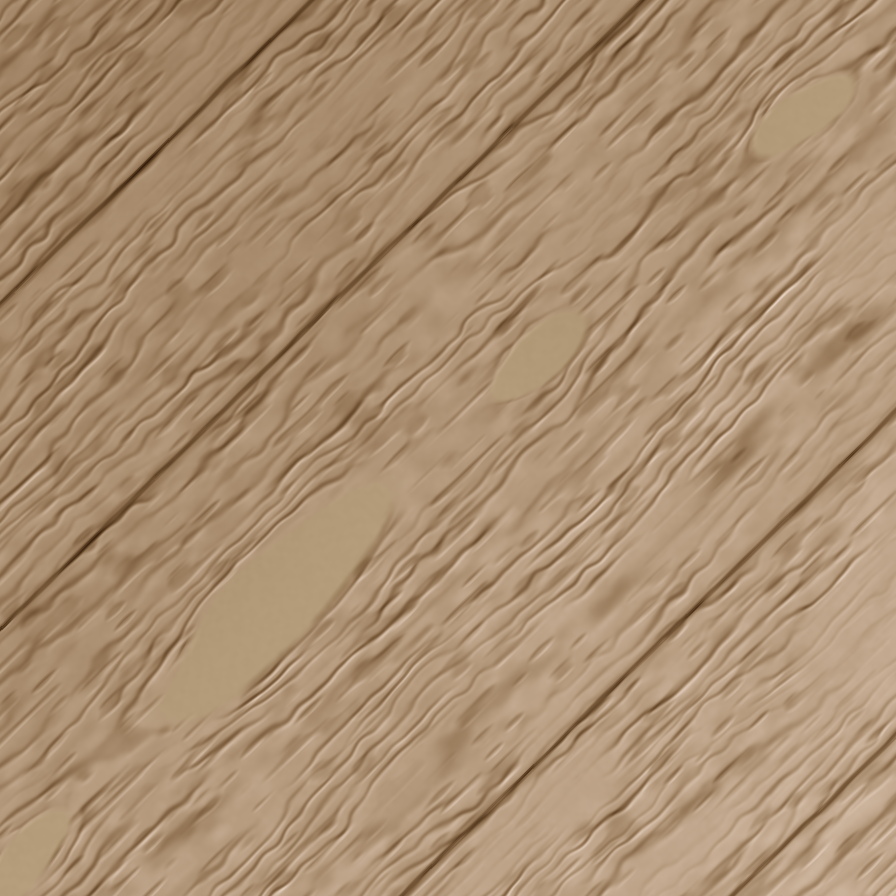
Reproduce this texture procedurally as a WebGL 1 fragment shader.

```glsl
precision highp float;
// Diagonal wooden planks with embossed grain, smooth heartwood islands and dark seams.
uniform vec2 u_resolution;

float hash(vec2 p) {
  vec3 q = fract(p.xyx * 0.1031);
  q += dot(q, q.yzx + 33.33);
  return fract((q.x + q.y) * q.z);
}

float noise(vec2 p) {
  vec2 i = floor(p), f = fract(p);
  f = f * f * (3.0 - 2.0 * f);
  return mix(mix(hash(i), hash(i + vec2(1.0, 0.0)), f.x),
             mix(hash(i + vec2(0.0, 1.0)), hash(i + 1.0), f.x), f.y);
}

// Distance to the nearest of a family of seams running along the planks.
float seamDistance(float across, float offset) {
  return abs(mod(across - offset + 0.392, 0.784) - 0.392);
}

// q = (along, across). Returns groove depth and smoothness of the surface.
vec2 grain(vec2 q) {
  float row = floor((q.y - 0.2436) / 0.784);
  float local = q.y - 0.2436 - row * 0.784;
  float wide = step(0.2584, local);
  vec2 s = q + vec2(7.3, 3.1) * (row * 2.0 + wide + 5.0);

  // Grain lines stream around elliptical islands in the wide planks.
  float stream = q.y;
  float island = 0.0;
  for (int i = 0; i < 4; i++) {
    float n = float(i);
    vec2 size = i == 1 ? vec2(0.2, 0.052) : vec2(0.075, 0.028);
    vec2 d = vec2(q.x - 0.05 - 0.4 * n, local - 0.44 - 0.035 * hash(vec2(n, row + 9.0)));
    d.y += 0.022 * (noise(s * vec2(9.0, 12.0)) - 0.5);
    vec2 e = d / size;
    float r2 = dot(e, e);
    stream -= wide * d.y / max(r2, 1.0);
    island = max(island, wide * (1.0 - smoothstep(0.65, 1.05, r2)));
  }

  // Slow bends, then fine jagged wobble.
  stream += mix(0.06, 0.04, wide) * (noise(s * vec2(3.5, 8.0)) - 0.5);
  stream += 0.014 * (noise(s * vec2(16.0, 32.0)) - 0.5);
  stream += 0.007 * (noise(s * vec2(48.0, 80.0)) - 0.5);

  // Unevenly spaced grooves that fade in and out along their length.
  float phase = stream * mix(58.0, 48.0, wide) + 1.3 * noise(vec2(stream * 22.0, 4.0));
  float id = floor(phase);
  float f = (phase - id - 0.5) / 0.18;
  float strength = smoothstep(0.1, 0.75, noise(vec2(s.x * 11.0, id * 7.3)));
  strength *= 0.55 + 0.6 * hash(vec2(id, 17.0));
  float depth = exp(-f * f) * strength;

  // Short pores and soft bumps between the grooves.
  depth += 0.55 * smoothstep(0.58, 0.92, noise(s * vec2(26.0, 135.0)));
  depth += 0.45 * (noise(s * vec2(42.0, 75.0)) - 0.4);

  float worn = 0.75 * smoothstep(0.66, 0.82, noise(s * vec2(5.0, 13.0) + 20.0));
  float smoothness = max(island, worn);
  return vec2(depth * (1.0 - smoothness), island);
}

void main() {
  vec2 uv = gl_FragCoord.xy / u_resolution;
  vec2 q = vec2(dot(uv, vec2(0.714, 0.7)), dot(uv - vec2(0.0, 1.0), vec2(0.7, -0.714)));

  // Relief lit from the upper left.
  vec2 here = grain(q);
  float slope = grain(q - vec2(0.0, 0.0016)).x - grain(q + vec2(0.0, 0.0016)).x;
  float tone = 1.0 + 0.22 * slope - 0.17 * here.x;

  // Broad light falloff and faint blotches.
  tone *= mix(0.91, 1.08, smoothstep(0.0, 1.35, q.y));
  tone *= 0.98 + 0.04 * noise(q * vec2(3.0, 7.0) + 40.0);
  tone *= 0.992 + 0.016 * noise(q * 170.0);

  // Seams: a thin dark line within a soft shadow.
  float wobble = 0.0024 * (noise(q * vec2(22.0, 5.0)) - 0.5);
  float seam = min(seamDistance(q.y + wobble, 0.2436), seamDistance(q.y + wobble, 0.502));
  tone *= 1.0 - 0.1 * (1.0 - smoothstep(0.002, 0.011, seam));
  tone *= 1.0 - 0.3 * (1.0 - smoothstep(0.0008, 0.0042, seam));

  // Darker wood is also redder and more saturated.
  vec3 wood = mix(vec3(0.705, 0.598, 0.485), vec3(0.7, 0.603, 0.47), here.y);
  vec3 color = wood * pow(vec3(max(tone, 0.3)), vec3(1.0, 1.3, 1.85));
  gl_FragColor = vec4(color, 1.0);
}
```
